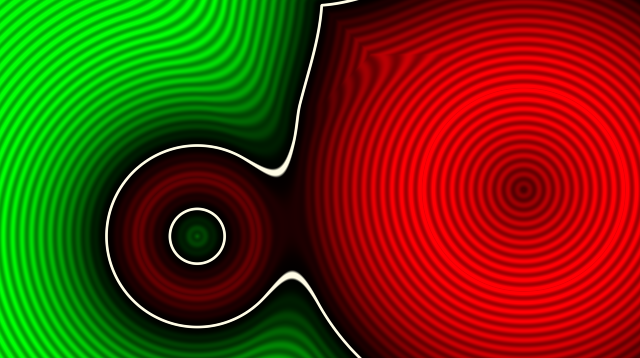
Give the GLSL for this background, as a WebGL 1 fragment shader.

```glsl
precision highp float;
// Banded distance field: a small ring, a large disc and a box melt together, red inside and green outside.

uniform vec2 u_resolution;

// Lengths are in canvas heights, origin at the lower left.
const vec2 RING_CENTER = vec2(0.551, 0.340);
const float RING_RADIUS = 0.165;
const float RING_HALF_WIDTH = 0.0885;

const vec2 DISC_CENTER = vec2(1.463, 0.470);
const float DISC_RADIUS = 0.284;
const float DISC_HALF_WIDTH = 0.372; // wider than the radius, so the hole closes

const vec2 BOX_CENTER = vec2(1.133, 0.847);
const vec2 BOX_HALF_SIZE = vec2(0.233, 0.137);

const float BLEND = 0.133;
const float BAND_FREQUENCY = 240.0;
const float BAND_DEPTH = 0.2;
const float GLOW_RATE = 8.6;
const float GLOW_CURVE = 1.5;
const float GLOW_GAIN = 1.13;
const float LINE_CORE = 0.002;
const float LINE_EDGE = 0.0055;

const vec3 INSIDE_COLOR = vec3(1.0, 0.0, 0.02);
const vec3 OUTSIDE_COLOR = vec3(0.01, 1.0, 0.03);
const vec3 LINE_COLOR = vec3(1.0, 0.99, 0.90);

float annulusDistance(vec2 p, float radius, float halfWidth) {
    return abs(length(p) - radius) - halfWidth;
}

float boxDistance(vec2 p, vec2 halfSize) {
    vec2 q = abs(p) - halfSize;
    return length(max(q, 0.0)) + min(max(q.x, q.y), 0.0);
}

float smoothUnion(float a, float b, float k) {
    float h = max(k - abs(a - b), 0.0);
    return min(a, b) - h * h / (4.0 * k);
}

float sceneDistance(vec2 p) {
    float ring = annulusDistance(p - RING_CENTER, RING_RADIUS, RING_HALF_WIDTH);
    float disc = annulusDistance(p - DISC_CENTER, DISC_RADIUS, DISC_HALF_WIDTH);
    float box = boxDistance(p - BOX_CENTER, BOX_HALF_SIZE);
    return smoothUnion(smoothUnion(disc, box, BLEND), ring, BLEND);
}

void main() {
    vec2 p = gl_FragCoord.xy / u_resolution.y;
    float d = sceneDistance(p);
    float depth = abs(d);

    // Fill: brightens away from the outline, with fine bands
    float glow = GLOW_GAIN * pow(1.0 - exp(-GLOW_RATE * depth), GLOW_CURVE);
    float bands = 1.0 - BAND_DEPTH + BAND_DEPTH * cos(BAND_FREQUENCY * d);
    vec3 color = (d < 0.0 ? INSIDE_COLOR : OUTSIDE_COLOR) * glow * bands;

    // Outline: swells where the field is flat
    float line = 1.0 - smoothstep(LINE_CORE, LINE_EDGE, depth);
    color = mix(color, LINE_COLOR, line);

    gl_FragColor = vec4(clamp(color, 0.0, 1.0), 1.0);
}
```
